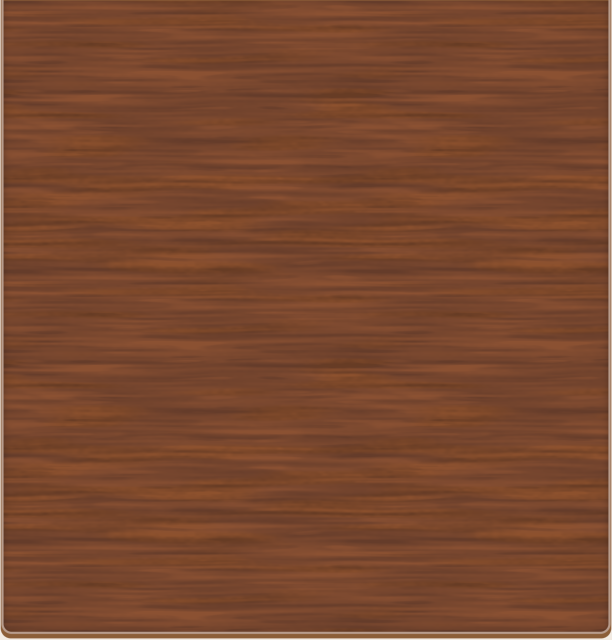
Write a Shadertoy shader that draws this texture.

```glsl
const vec3 DARK_WOOD = vec3(0.395, 0.235, 0.165);
const vec3 LIGHT_WOOD = vec3(0.545, 0.318, 0.198);
const vec3 AMBER = vec3(0.490, 0.275, 0.130);
const vec3 RIM = vec3(0.55, 0.37, 0.22);
const vec3 BEVEL = vec3(0.72, 0.61, 0.55);
const vec3 BACKDROP = vec3(0.95, 0.92, 0.89);
const vec2 TILE = vec2(0.573, 0.422);   // size of one repeat of the wood
const float GRAIN_CONTRAST = 1.25;
const float WARP = 0.014;               // bend of the grain, in tiles
const float SIDE_GAP = 0.0022;
const float BOTTOM_GAP = 0.0025;
const float RIM_HEIGHT = 0.0070;
const float BEVEL_WIDTH = 0.0034;
const float CORNER = 0.016;

float hash(vec2 p) {
    vec3 q = fract(vec3(p.xyx) * 0.1031);
    q += dot(q, q.yzx + 33.33);
    return fract((q.x + q.y) * q.z);
}

// One wrapped row of smooth values, shifted at random along its length
float fibre(float x, float cells, float row) {
    x += cells * hash(vec2(row, 7.0));
    float i = floor(x);
    float f = fract(x);
    f = f * f * (3.0 - 2.0 * f);
    return mix(hash(vec2(mod(i, cells), row)), hash(vec2(mod(i + 1.0, cells), row)), f);
}

// Staggered value noise that wraps after the given cells per tile
float streaks(vec2 uv, vec2 cells, float seed) {
    vec2 p = uv * cells;
    float row = floor(p.y);
    float f = fract(p.y);
    f = f * f * (3.0 - 2.0 * f);
    return mix(fibre(p.x, cells.x, mod(row, cells.y) + seed),
               fibre(p.x, cells.x, mod(row + 1.0, cells.y) + seed), f);
}

vec3 wood(vec2 p) {
    vec2 uv = p / TILE;

    // Slow bending opens the streaks into long lens shapes
    float bend = streaks(uv, vec2(4.0, 12.0), 11.0) - 0.5;
    bend += 0.4 * (streaks(uv, vec2(7.0, 24.0), 47.0) - 0.5);
    vec2 g = uv + vec2(0.0, WARP * bend);

    // Streaks from broad bands to fine fibres
    float tone = 0.13 * (streaks(g, vec2(2.0, 14.0), 83.0) - 0.5);
    tone += 0.30 * (streaks(g, vec2(3.0, 38.0), 131.0) - 0.5);
    tone += 0.46 * (streaks(g, vec2(4.0, 66.0), 197.0) - 0.5);
    tone += 0.40 * (streaks(g, vec2(5.0, 104.0), 283.0) - 0.5);

    // Thin pale and dark slivers that taper at both ends
    float sliver = streaks(g, vec2(7.0, 58.0), 419.0);
    tone += 0.22 * (smoothstep(0.72, 0.95, sliver) - smoothstep(0.28, 0.05, sliver));

    // Short pores inside narrow amber bands
    float pores = streaks(g, vec2(64.0, 104.0), 509.0) - 0.5;
    float amber = smoothstep(0.5, 0.9, streaks(g, vec2(4.0, 34.0), 641.0));
    tone += pores * (0.05 + 0.12 * amber);

    float level = clamp(0.5 + GRAIN_CONTRAST * tone, 0.0, 1.0);
    vec3 color = mix(DARK_WOOD, LIGHT_WOOD, level);
    return mix(color, AMBER * (0.85 + 0.30 * level), 0.42 * amber);
}

// Panel with two rounded lower corners, open at the top
float panelDistance(vec2 p, float aspect, float side, float bottom) {
    vec2 q = vec2(abs(p.x - 0.5 * aspect) - 0.5 * aspect + side, bottom - p.y) + CORNER;
    return length(max(q, 0.0)) + min(max(q.x, q.y), 0.0) - CORNER;
}

void mainImage(out vec4 fragColor, in vec2 fragCoord) {
    vec2 p = fragCoord / iResolution.y;
    float aspect = iResolution.x / iResolution.y;
    float soft = 0.75 / iResolution.y;

    float outer = panelDistance(p, aspect, SIDE_GAP * 0.5, BOTTOM_GAP);
    float inner = panelDistance(p, aspect, SIDE_GAP, BOTTOM_GAP + RIM_HEIGHT);
    float face = inner + BEVEL_WIDTH;

    // Wood face with a faint shadow beside the bevel
    vec3 surface = wood(p) * (1.0 - 0.15 * exp(min(face, 0.0) / 0.004));
    surface = mix(surface, RIM, 0.7 * smoothstep(0.9985 - soft, 0.9985 + soft, p.y));

    // Layers from the backdrop up to the face
    vec3 color = mix(RIM, BACKDROP, smoothstep(-soft, soft, outer));
    color = mix(BEVEL, color, smoothstep(-soft, soft, inner));
    color = mix(surface, color, smoothstep(-soft, soft, face));
    fragColor = vec4(color, 1.0);
}
```
